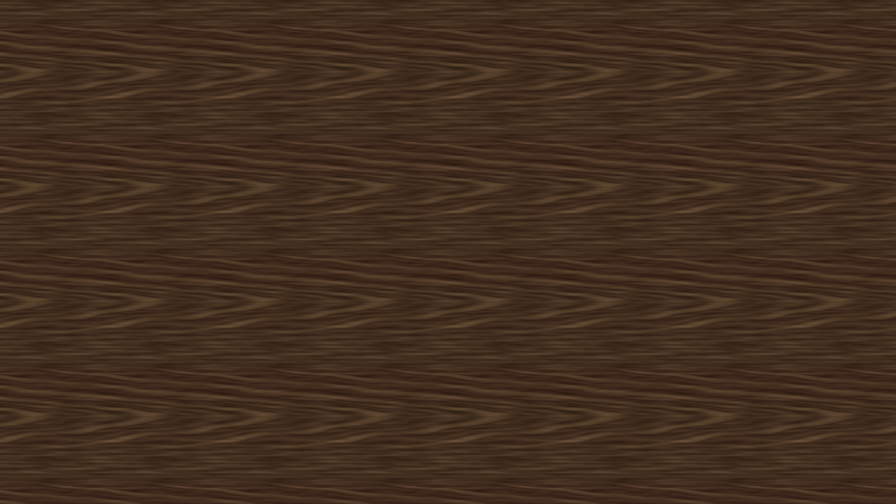
A Shadertoy shader for this texture:

```glsl
// Dark walnut veneer: a square tile repeated about 7.8 times across and 4.4 down.
// Each tile nests pointed growth rings whose phase advances by one per tile,
// so the arms join across seams; periodic gradient noise adds warp and fibres.

vec2 gradientAt(vec2 cell, vec2 period) {
    cell = mod(cell, period);
    float h = fract(sin(dot(cell, vec2(127.1, 311.7))) * 4375.85);
    return vec2(cos(6.2832 * h), sin(6.2832 * h));
}

// Gradient noise, about -0.7 to 0.7, repeating after the given whole period
float noise(vec2 p, vec2 period) {
    vec2 i = floor(p), f = p - i;
    vec2 w = f * f * f * (f * (f * 6.0 - 15.0) + 10.0);
    float a = dot(gradientAt(i, period), f);
    float b = dot(gradientAt(i + vec2(1, 0), period), f - vec2(1, 0));
    float c = dot(gradientAt(i + vec2(0, 1), period), f - vec2(0, 1));
    float d = dot(gradientAt(i + vec2(1, 1), period), f - vec2(1, 1));
    return mix(mix(a, b, w.x), mix(c, d, w.x), w.y);
}

// Noise with a chosen number of cells per tile
float tileNoise(vec2 uv, vec2 cells) {
    return noise(uv * cells, cells);
}

// Soft pulse on the ring phase: slow rise, quick fall
float pulse(float phase, float rise, float fall) {
    float r = fract(phase);
    return smoothstep(1.0 - fall - rise, 1.0 - fall, r) * (1.0 - smoothstep(1.0 - fall, 1.0, r));
}

void mainImage(out vec4 fragColor, in vec2 fragCoord) {
    // Tile coordinates, with v running down from the top edge
    vec2 uv = vec2(fragCoord.x, iResolution.y - fragCoord.y) / iResolution.x * 7.8125;
    float v = fract(uv.y);

    // Hyperbolic rings pointing right, steeper above the axis than below
    float d = v - 0.63 + 0.014 * tileNoise(uv, vec2(2, 5));
    float spread = d < 0.0 ? 11.0 : 8.0;
    float heart = exp(-d * d * 60.0);
    float ring = uv.x - 0.57 + spread * (sqrt(d * d + 0.0018) - 0.0424);
    ring += mix(0.32, 0.12, heart) * tileNoise(uv, vec2(2, 10));

    // Figured zone; straight grain fills the rest of the tile
    float figure = smoothstep(0.16, 0.27, v) * (1.0 - smoothstep(0.82, 0.95, v));
    float upper = smoothstep(0.18, 0.26, v) * (1.0 - smoothstep(0.42, 0.56, v));

    // Long straight fibres, and fine growth lines that follow the rings
    float streak = tileNoise(uv, vec2(1, 20));
    float fibre = tileNoise(uv + 0.37, vec2(2, 36));
    float hair = tileNoise(uv + 0.71, vec2(5, 50));
    float growth = noise(vec2(ring * 4.0, uv.y * 5.0), vec2(4, 5));

    // Ground tone, redder above the heart and olive inside it
    vec3 color = mix(vec3(0.252, 0.180, 0.120), vec3(0.236, 0.160, 0.106), figure);
    color = mix(color, vec3(0.230, 0.145, 0.099), 0.7 * upper);
    color = mix(color, vec3(0.230, 0.164, 0.109), 0.6 * heart);

    // Dark ring gaps, pale late wood and thinner lines between
    float dark = pulse(ring - 0.32, 0.25, 0.3) * figure;
    float pale = pulse(ring, 0.32, 0.14) * figure;
    float thin = pulse(ring * 3.0 + 0.4, 0.5, 0.35) * figure;
    float wear = 0.85 + 0.5 * tileNoise(uv + 0.19, vec2(2, 7));
    color = mix(color, vec3(0.196, 0.122, 0.084), 0.5 * dark);
    color = mix(color, vec3(0.395, 0.305, 0.205), pale * wear * (0.55 + 0.2 * heart));
    color += vec3(0.030, 0.024, 0.017) * thin * wear;

    // Fibre shading, strongest in the straight grain and skewed to sparse pale lines
    float grain = streak * 0.035 + fibre * mix(0.10, 0.05, figure) + hair * 0.055;
    grain += growth * 0.06 * figure;
    grain += 0.20 * max(fibre, 0.0) * max(fibre, 0.0) * (1.0 - 0.6 * figure);
    color += grain * vec3(1.0, 0.87, 0.67);

    fragColor = vec4(color, 1.0);
}
```
